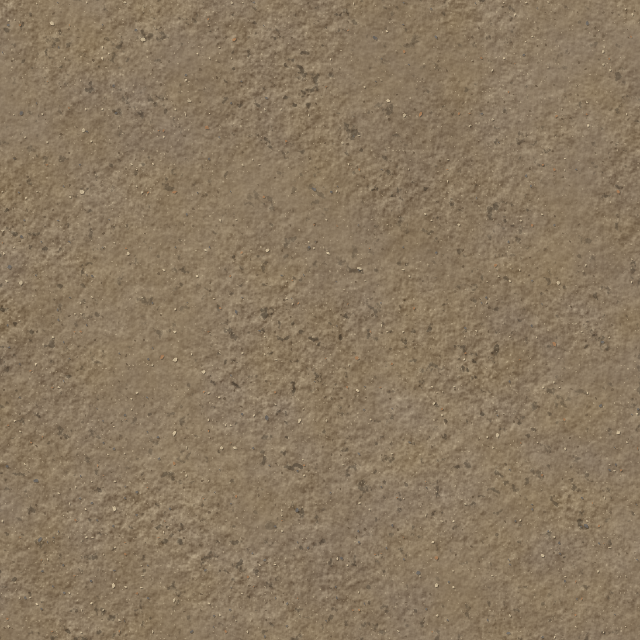
Give the GLSL for this texture, as a three.js fragment shader.

```glsl
varying vec2 vUv;

const vec3 SOIL = vec3(0.545, 0.474, 0.380);
const vec3 TONE_TINT = vec3(1.0, 1.0, 0.9);
const vec3 CREAM = vec3(0.80, 0.73, 0.60);
const vec3 SLATE = vec3(0.39, 0.38, 0.37);
const vec3 RUST = vec3(0.63, 0.46, 0.32);
const vec3 CRUMB = vec3(0.36, 0.30, 0.23);
const vec2 LIGHT_DIR = vec2(-0.6, 0.8);

float hash(vec2 p) {
  return fract(sin(dot(p, vec2(127.1, 311.7))) * 43758.5453);
}

float noise(vec2 p) {
  vec2 i = floor(p);
  vec2 f = fract(p);
  f = f * f * (3.0 - 2.0 * f);
  float low = mix(hash(i), hash(i + vec2(1.0, 0.0)), f.x);
  float high = mix(hash(i + vec2(0.0, 1.0)), hash(i + vec2(1.0, 1.0)), f.x);
  return mix(low, high, f.y);
}

// Layered noise centred on zero
float fbm(vec2 p) {
  float sum = 0.0;
  float amplitude = 0.5;
  for (int i = 0; i < 4; i++) {
    sum += amplitude * (noise(p) - 0.5);
    p = mat2(1.6, 1.2, -1.2, 1.6) * p + 17.3;
    amplitude *= 0.5;
  }
  return sum;
}

// Brightness of a bumpy surface lit from the side
float relief(vec2 p, float scale, float reach) {
  vec2 offset = LIGHT_DIR * reach;
  return fbm((p - offset) * scale) - fbm((p + offset) * scale);
}

// Scattered irregular grains: x is coverage, y is a random id
vec2 grains(vec2 p, float scale, float density, float radius, float seed) {
  vec2 q = p * scale;
  vec2 cell = floor(q);
  vec2 key = cell + seed;
  vec2 centre = 0.35 + 0.3 * vec2(hash(key + 3.1), hash(key + 7.7));
  vec2 d = q - cell - centre;
  float angle = 6.2832 * hash(key + 11.9);
  float c = cos(angle);
  float s = sin(angle);
  d = mat2(c, -s, s, c) * d;
  d.y *= 1.0 + 0.9 * hash(key + 19.3);
  float size = radius * mix(0.45, 1.0, hash(key + 23.5));
  float ragged = 0.45 * size * (noise(d / size * 1.6 + key * 5.0) - 0.5);
  float soft = 0.0008 * scale;
  float cover = 1.0 - smoothstep(-soft, soft, length(d) + ragged - size);
  return vec2(cover * step(hash(key), density), hash(key + 31.7));
}

// Lays cream, slate or rust stones with a small cast shadow
vec3 addStones(vec3 color, vec2 p, float scale, float density, float radius, float seed) {
  vec2 stone = grains(p, scale, density, radius, seed);
  float shadow = grains(p + LIGHT_DIR * 0.0022, scale, density, radius, seed).x;
  color *= 1.0 - 0.22 * shadow * (1.0 - stone.x);
  vec3 tint = mix(SLATE, CREAM, step(0.38, stone.y));
  tint = mix(tint, RUST, step(0.80, stone.y));
  tint *= 0.9 + 0.25 * noise(p * 260.0);
  return mix(color, tint, 0.8 * stone.x);
}

void main() {
  vec2 p = vUv;

  // Packed soil: broad blotches, lit bumps and fine grit
  float broad = fbm(p * 6.0);
  float patchy = fbm(p * 26.0 + 40.0);
  float roughness = clamp(1.0 + 1.4 * fbm(p * 10.0 + 80.0), 0.6, 1.4);
  float bumps = 0.30 * relief(p, 65.0, 0.0018) + 0.16 * relief(p, 150.0, 0.0011);
  float grit = 0.075 * (noise(p * 310.0) - 0.5) + 0.055 * (noise(p * 190.0 + 9.0) - 0.5);
  float tone = 0.055 * broad + 0.06 * patchy + roughness * (bumps + grit);
  vec3 color = SOIL + tone * TONE_TINT;

  // Slow drift between ochre and grey earth
  color += 0.05 * fbm(p * 14.0 + 120.0) * vec3(0.3, 0.0, -0.9);

  // Small dark pits gathered in rough places
  float pits = smoothstep(0.16, 0.30, fbm(p * 85.0 + 60.0) + 0.2 * patchy);
  color *= 1.0 - 0.24 * pits * roughness;

  // Dark crumbs, pale sand, then stones
  vec2 crumb = grains(p, 78.0, 0.13, 0.20, 13.0);
  color = mix(color, CRUMB, crumb.x * mix(0.25, 0.75, crumb.y));
  vec2 sand = grains(p, 185.0, 0.11, 0.28, 47.0);
  color = mix(color, CREAM, sand.x * mix(0.15, 0.60, sand.y));
  color = addStones(color, p, 115.0, 0.05, 0.25, 71.0);
  color = addStones(color, p, 42.0, 0.045, 0.17, 97.0);

  gl_FragColor = vec4(color, 1.0);
}
```
